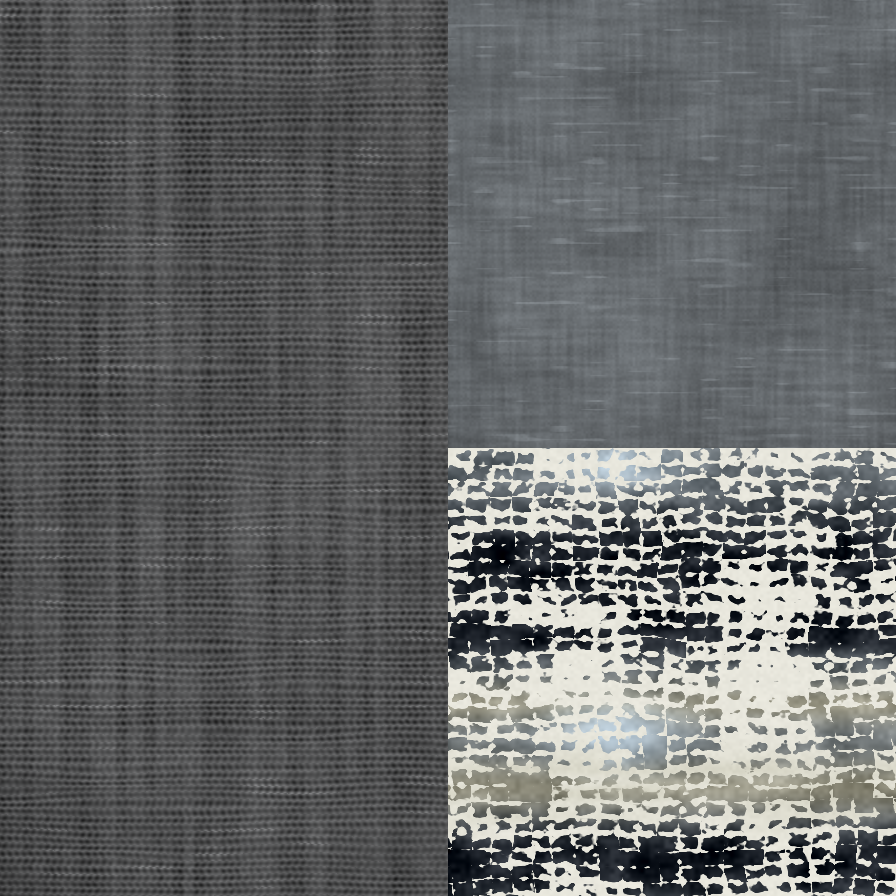
This texture is drawn by a WebGL 1 fragment shader. Its source:

```glsl
precision highp float;
// Three fabric swatches: a charcoal basket weave on the left half, slate linen
// at the upper right, and a cream cloth with broken ink dabs at the lower right.
// Stretched value noise makes the threads; a repeated rough box makes the dabs.

uniform vec2 u_resolution;

const float TAU = 6.28318;

float hash(vec2 p) {
  return fract(sin(dot(p, vec2(127.1, 311.7))) * 43758.545);
}

float noise(vec2 p) {
  vec2 i = floor(p), f = fract(p);
  f = f * f * (3.0 - 2.0 * f);
  return mix(mix(hash(i), hash(i + vec2(1.0, 0.0)), f.x),
             mix(hash(i + vec2(0.0, 1.0)), hash(i + 1.0), f.x), f.y);
}

// Noise centred on zero
float grain(vec2 p) {
  return noise(p) - 0.5;
}

float bump(float x, float centre, float width) {
  float d = (x - centre) / width;
  return exp(-d * d);
}

float boxDistance(vec2 p, vec2 halfSize) {
  vec2 d = abs(p) - halfSize;
  return length(max(d, 0.0)) + min(max(d.x, d.y), 0.0);
}

// Ribbed weave with slanted stitches, dark pits and slub streaks
vec3 basketWeave(vec2 p) {
  vec2 cell = p * vec2(126.0, 122.0);
  cell.y += 0.8 * grain(p * vec2(9.0, 45.0));
  float side = mod(floor(cell.y), 2.0) * 2.0 - 1.0;
  float rib = 0.5 + 0.5 * cos(TAU * cell.y);
  float stitch = 0.5 + 0.5 * cos(TAU * (cell.x + 0.3 * side * fract(cell.y)));
  float columns = grain(vec2(p.x * 95.0, p.y * 5.0));
  float rows = grain(vec2(p.x * 9.0, p.y * 120.0));
  float pits = (1.0 - rib) * (0.45 + 0.55 * (1.0 - stitch));
  float tone = 0.345 + 0.05 * rib * stitch;
  tone -= pits * (0.13 + 0.14 * rows - 0.1 * columns);
  tone += 0.045 * rows + 0.05 * columns;
  tone += 0.06 * grain(p * vec2(260.0, 250.0));
  tone += 0.04 * grain(p * vec2(6.0, 25.0)) + 0.03 * grain(p * vec2(14.0, 3.0));
  float slub = smoothstep(0.74, 0.95, noise(p * vec2(17.0, 95.0) + 31.0));
  tone += 0.1 * slub * rib * stitch;
  return vec3(tone) * vec3(0.995, 1.0, 1.01);
}

// Crossed soft threads over cloudy shading
vec3 linen(vec2 q) {
  float across = grain(q * vec2(9.0, 130.0)) + 0.7 * grain(q * vec2(22.0, 75.0) + 7.0);
  float along = grain(q * vec2(130.0, 9.0)) + 0.7 * grain(q * vec2(70.0, 13.0) + 19.0);
  float cloud = grain(q * vec2(5.0, 11.0)) + 0.6 * grain(q * vec2(13.0, 7.0) + 3.0);
  float tone = 0.405 + 0.05 * across + 0.045 * along + 0.065 * cloud;
  tone += 0.025 * (0.5 - q.x) + 0.035 * grain(q * 200.0);
  tone += 0.08 * smoothstep(0.78, 0.96, noise(q * vec2(12.0, 105.0) + 53.0));
  return tone * vec3(0.965, 1.01, 1.045);
}

// Share of ink, by distance down the swatch and by clumps across it
float inkDensity(float x, float down) {
  float bands = 0.5 * bump(down, 0.08, 0.07) + 0.65 * bump(down, 0.24, 0.08)
    + 0.85 * bump(down, 0.42, 0.035) + 0.5 * bump(down, 0.59, 0.04)
    + 0.45 * bump(down, 0.67, 0.05) + 0.5 * bump(down, 0.77, 0.05)
    + 0.7 * bump(down, 0.92, 0.07);
  float clumps = cos(TAU * (x - 0.1) / 0.41);
  return 0.22 + 0.7 * bands + 0.17 * clumps + 0.5 * grain(vec2(x * 6.0, down * 13.0));
}

vec3 inkColour(vec2 q, float down) {
  float dark = bump(down, 0.25, 0.11) + bump(down, 0.41, 0.06) + bump(down, 0.93, 0.09);
  float khaki = bump(down, 0.57, 0.05) + bump(down, 0.76, 0.07);
  float blue = bump(q.x, 0.37, 0.14) * (bump(down, 0.04, 0.05) + bump(down, 0.64, 0.07));
  vec3 ink = mix(vec3(0.40, 0.43, 0.45), vec3(0.59, 0.58, 0.51), min(khaki, 1.0));
  ink = mix(ink, vec3(0.09, 0.11, 0.14), min(dark * 1.15, 1.0));
  ink = mix(ink, vec3(0.72, 0.79, 0.84), min(blue, 1.0));
  return ink + 0.22 * grain(q * vec2(16.0, 28.0)) + 0.1 * grain(q * 90.0);
}

vec3 dabbedCloth(vec2 q, float pixel) {
  float down = 1.0 - q.y;
  vec2 warp = vec2(grain(q * vec2(8.0, 14.0)), grain(q * vec2(9.0, 7.0) + 5.0));
  vec2 grid = q * vec2(21.0, 28.0) + 0.55 * warp;
  vec2 id = floor(grid);
  vec2 halfSize = vec2(0.36 + 0.1 * hash(id + 3.0), 0.28 + 0.12 * hash(id + 9.0));
  float edge = boxDistance(fract(grid) - 0.5, halfSize);
  edge += 0.42 * grain(q * vec2(65.0, 78.0)) + 0.2 * grain(q * vec2(125.0, 150.0));
  edge += 0.5 * (0.3 + 0.5 * hash(id) - inkDensity(q.x, down));
  float softness = pixel * 36.0;
  float ink = smoothstep(softness, -softness, edge);
  vec3 cream = vec3(0.91, 0.905, 0.865) + 0.035 * grain(q * 130.0);
  float wash = bump(down, 0.76, 0.08) * noise(q * vec2(7.0, 35.0));
  cream -= wash * vec3(0.10, 0.10, 0.13);
  return mix(cream, inkColour(q, down), ink);
}

void main() {
  vec2 p = gl_FragCoord.xy / u_resolution;
  float pixel = 1.0 / min(u_resolution.x, u_resolution.y);
  vec2 q = vec2(p.x - 0.5, p.y) * 2.0;

  // Place the swatches with thin smoothed seams
  float upper = smoothstep(-0.5 * pixel, 0.5 * pixel, p.y - 0.5);
  float right = smoothstep(-0.5 * pixel, 0.5 * pixel, p.x - 0.5);
  vec3 rightSide = mix(dabbedCloth(q, pixel), linen(q - vec2(0.0, 1.0)), upper);
  gl_FragColor = vec4(mix(basketWeave(p), rightSide, right), 1.0);
}
```
